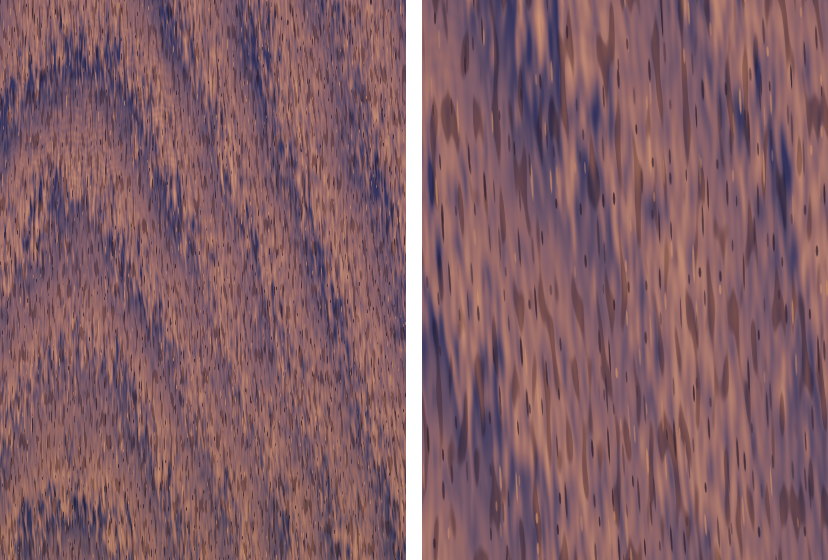
Left, the full canvas; right, a detail of the centre.
This texture is drawn by a WebGL 1 fragment shader. Its source:

```glsl
precision highp float;

uniform vec2 u_resolution;

// Wood colours, dark to light
const vec3 NIGHT = vec3(0.20, 0.20, 0.37);
const vec3 INDIGO = vec3(0.32, 0.27, 0.39);
const vec3 PLUM = vec3(0.43, 0.33, 0.41);
const vec3 MAUVE = vec3(0.53, 0.38, 0.42);
const vec3 ROSE = vec3(0.59, 0.41, 0.41);
const vec3 SALMON = vec3(0.67, 0.47, 0.43);
const vec3 HONEY = vec3(0.78, 0.56, 0.46);
const vec3 BROWN_TINT = vec3(0.76, 0.72, 0.73);
const vec3 PORE = vec3(0.21, 0.14, 0.19);
const vec3 FLECK = vec3(0.82, 0.57, 0.41);

// Figure
const float TAU = 6.2831853;
const float BASE_TONE = 0.79;
const float BAND_DEPTH = 0.47;
const float FIBRE_LEAN = 0.06;
const float ARCH_AXIS = 0.13;
const float ARCH_ROUND = 0.2;
const float ARCH_STEEP = 4.0;
const float FIRST_RING = 0.31;
const float RING_GAP = 0.364;
const float RING_SPREAD = 0.55;
const float RIPPLE_RATE = 75.0;
const float RIPPLE_DEPTH = 0.07;
const vec2 CALM_SPOT = vec2(0.42, 0.25);

// Fibre weights, wide to narrow
const float COARSE = 0.24;
const float MEDIUM = 0.38;
const float FINE = 0.50;

// Pores and flecks
const vec2 PORE_CELL = vec2(0.0095, 0.031);
const float PORE_WIDTH = 0.0012;
const float PORE_SHARE = 0.42;
const float FLECK_SHARE = 0.16;

float hash(vec2 p) {
  vec3 q = fract(p.xyx * 0.1031);
  q += dot(q, q.yzx + 33.33);
  return fract((q.x + q.y) * q.z);
}

float cornerSlope(vec2 id, vec2 offset) {
  float angle = TAU * hash(id + 17.0);
  return dot(vec2(cos(angle), sin(angle)), offset);
}

float gradientNoise(vec2 p) {
  vec2 id = floor(p), f = fract(p);
  vec2 w = f * f * f * (f * (f * 6.0 - 15.0) + 10.0);
  vec2 e = vec2(1.0, 0.0);
  float low = mix(cornerSlope(id, f), cornerSlope(id + e, f - e), w.x);
  float high = mix(cornerSlope(id + e.yx, f - e.yx), cornerSlope(id + 1.0, f - 1.0), w.x);
  return mix(low, high, w.y);
}

float ramp(float a, float b, float t) {
  return clamp((t - a) / (b - a), 0.0, 1.0);
}

vec3 woodColour(float t) {
  vec3 c = mix(NIGHT, INDIGO, ramp(0.0, 0.2, t));
  c = mix(c, PLUM, ramp(0.2, 0.4, t));
  c = mix(c, MAUVE, ramp(0.4, 0.6, t));
  c = mix(c, ROSE, ramp(0.6, 0.75, t));
  c = mix(c, SALMON, ramp(0.75, 0.95, t));
  return mix(c, HONEY, ramp(0.95, 1.25, t));
}

// Slender strokes of varied length and strength, one per jittered cell
float strokes(vec2 grain, float share, float seed) {
  vec2 q = grain / PORE_CELL + seed;
  q.y += 7.0 * hash(vec2(floor(q.x), seed));
  vec2 id = floor(q) + seed;
  float centre = mix(0.25, 0.75, hash(id + 3.1));
  float size = hash(id + 8.7);
  float halfLength = mix(0.12, 0.48, size * size);
  float along = abs(fract(q.y) - 0.5) / halfLength;
  float across = abs(fract(q.x) - centre) * PORE_CELL.x;
  float width = PORE_WIDTH * mix(0.7, 1.15, hash(id + 11.9)) * (1.05 - 0.5 * along);
  float body = 1.0 - smoothstep(0.1, 1.0, across / max(width, 0.0003));
  body *= 1.0 - smoothstep(0.5, 1.0, along);
  return body * mix(0.4, 1.0, hash(id + 21.3)) * step(hash(id + 5.3), share);
}

void main() {
  vec2 p = gl_FragCoord.xy / u_resolution.y;
  float bend = 0.008 * gradientNoise(p * vec2(5.0, 3.0));
  vec2 grain = vec2(p.x + FIBRE_LEAN * p.y * smoothstep(-0.2, 0.6, p.x) + bend, p.y);

  // Fibres at three scales
  float coarse = gradientNoise(grain * vec2(70.0, 8.0));
  float medium = gradientNoise(grain * vec2(150.0, 17.0) + 31.0);
  float fine = gradientNoise(grain * vec2(270.0, 36.0) + 67.0);
  float fibre = COARSE * coarse + MEDIUM * medium + FINE * fine;

  // Nested arches that run into steep bands on the right
  float side = p.x - ARCH_AXIS;
  float arch = p.y + ARCH_STEEP * (sqrt(side * side + ARCH_ROUND * ARCH_ROUND) - ARCH_ROUND);
  arch += 0.10 * gradientNoise(p * 5.0 + 5.0);
  arch += 0.10 * coarse + 0.11 * medium + 0.06 * fine;
  float turn = (arch - FIRST_RING) / RING_GAP;
  float phase = turn + RING_SPREAD * sin(0.1 * TAU * turn);
  float band = pow(0.5 + 0.5 * cos(TAU * phase), 1.7);
  float calm = exp(-18.0 * dot(p - CALM_SPOT, p - CALM_SPOT));
  float patch = gradientNoise(p * vec2(9.0, 5.0) + 40.0);
  float depth = BAND_DEPTH * (1.0 + 0.8 * patch) * (1.0 - 0.6 * calm);

  // Cross ripples on the pale upper arches
  vec2 shine = (p - vec2(0.18, 0.79)) / vec2(0.2, 0.16);
  float sway = 1.6 * gradientNoise(grain * vec2(45.0, 14.0));
  float ripple = sin(TAU * (RIPPLE_RATE * p.y + 14.0 * side * side + sway));
  ripple *= RIPPLE_DEPTH * exp(-dot(shine, shine)) * (1.0 - band);

  float tone = BASE_TONE - depth * band - 0.06 * calm + fibre + ripple;
  tone += 0.16 * gradientNoise(grain * vec2(24.0, 6.0) + 12.0);
  vec3 colour = woodColour(tone);

  // Brown streaks and a warmer foot
  float streak = gradientNoise(grain * vec2(190.0, 26.0) + 90.0);
  colour = mix(colour, colour * BROWN_TINT, smoothstep(0.12, 0.32, streak));
  colour.b -= 0.03 * (1.0 - smoothstep(0.0, 0.45, p.y));

  // Two layers of pale flecks and dark pores
  for (int i = 0; i < 2; i++) {
    float seed = 13.37 * float(i + 1);
    colour = mix(colour, FLECK, 0.75 * strokes(grain, FLECK_SHARE, seed + 50.0));
    colour = mix(colour, PORE, 0.9 * strokes(grain, PORE_SHARE, seed));
  }
  gl_FragColor = vec4(colour, 1.0);
}
```
